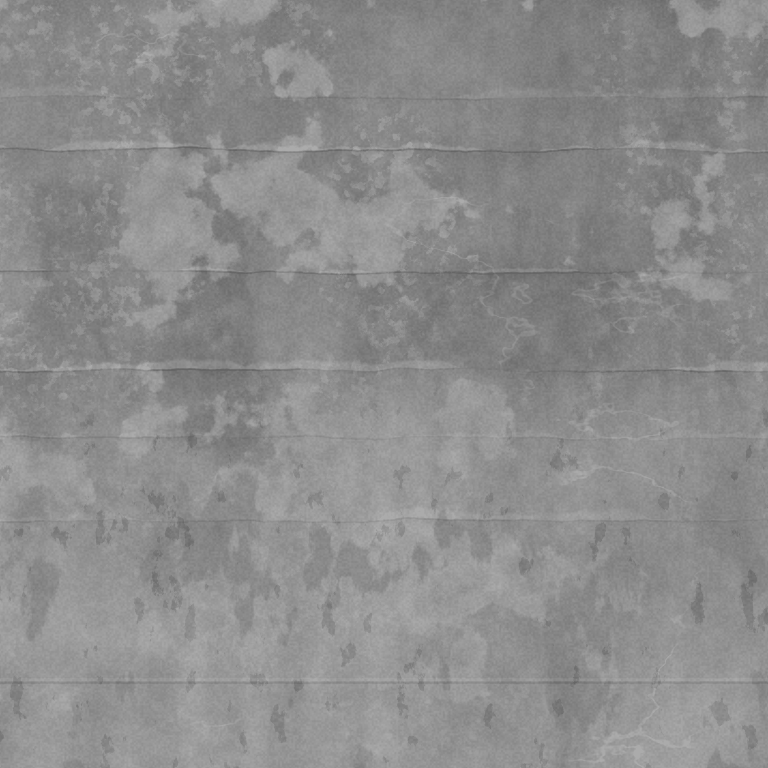
Write a Shadertoy shader that draws this texture.

```glsl
// Weathered grey concrete wall with board seams, peeling pale patches, stains and drips.
#define DARK 0.472
#define MID 0.55
#define LIGHT 0.618
#define GRAIN 0.050
#define STREAKS 0.09
#define BLOTCHES 0.13
#define SEAM_WIDTH 0.0013
#define SEAM_DEPTH 0.065

float hash(vec2 p) {
    vec3 q = fract(p.xyx * 0.1031);
    q += dot(q, q.yzx + 33.33);
    return fract((q.x + q.y) * q.z);
}

float noise(vec2 p) {
    vec2 cell = floor(p), f = fract(p);
    f = f * f * (3.0 - 2.0 * f);
    float low = mix(hash(cell), hash(cell + vec2(1, 0)), f.x);
    float high = mix(hash(cell + vec2(0, 1)), hash(cell + vec2(1, 1)), f.x);
    return mix(low, high, f.y);
}

float fbm(vec2 p) {
    float sum = 0.0, amp = 0.5;
    for (int i = 0; i < 6; i++) {
        sum += amp * noise(p);
        p = mat2(0.96, 0.28, -0.28, 0.96) * p * 2.03 + 17.3;
        amp *= 0.53;
    }
    return sum / 1.04;
}

// Soft rectangle: 1 inside, fading to 0 outside
float zone(vec2 p, vec2 center, vec2 halfSize) {
    vec2 d = abs(p - center) - halfSize;
    float dist = length(max(d, 0.0)) + min(max(d.x, d.y), 0.0);
    return 1.0 - smoothstep(-0.025, 0.05, dist);
}

// Dark seam with a pale crust above and stains running down below it
float seam(vec2 p, float height, float id) {
    float wobble = fbm(vec2(p.x * 13.0, id * 9.1)) - 0.5;
    float d = p.y - height - 0.012 * wobble;
    float broken = smoothstep(0.3, 0.6, noise(vec2(p.x * 7.0, id * 5.7)));
    float line = 1.0 - smoothstep(SEAM_WIDTH * 0.4, SEAM_WIDTH * 1.6, abs(d));
    float crustSize = 0.016 * smoothstep(0.42, 0.75, fbm(vec2(p.x * 9.0, id * 3.3 + 4.0)));
    float crust = smoothstep(0.0, 0.002, d) * (1.0 - smoothstep(crustSize * 0.6, crustSize + 0.001, d));
    float reach = 0.004 + 0.07 * pow(noise(vec2(p.x * 45.0, id * 7.0)), 3.0);
    float drip = step(d, 0.0) * exp(min(d, 0.0) / reach);
    return 0.06 * crust - SEAM_DEPTH * line * (0.25 + 0.75 * broken) - 0.03 * drip * broken;
}

void mainImage(out vec4 fragColor, in vec2 fragCoord) {
    vec2 uv = fragCoord / iResolution.xy;
    vec2 warp = vec2(fbm(uv * 11.0), fbm(uv * 11.0 + 40.0)) - 0.5;
    vec2 p = uv + 0.07 * warp;
    float fine = fbm(uv * 42.0 + 8.0) - 0.5;

    // Dark damp upper wall over a paler lower wall
    float lower = 1.0 - smoothstep(0.40, 0.56, p.y);
    float tone = mix(DARK + 0.04, LIGHT - 0.043, lower);
    tone -= 0.018 * smoothstep(0.97, 1.0, p.y);
    tone += BLOTCHES * (fbm(uv * vec2(4.0, 5.0) + 3.0) - 0.5);
    tone += STREAKS * (fbm(vec2(uv.x * 24.0, uv.y * 3.0)) - 0.5);

    // Damp areas with gritty borders
    float damp = zone(p, vec2(0.28, 0.60), vec2(0.045, 0.18));
    damp = max(damp, zone(p, vec2(0.25, 0.88), vec2(0.02, 0.10)) * 0.7);
    damp = max(damp, zone(p, vec2(0.64, 0.59), vec2(0.17, 0.06)) * 0.85);
    damp = max(damp, zone(p, vec2(0.10, 0.64), vec2(0.05, 0.11)) * 0.75);
    damp = max(damp, zone(p, vec2(0.89, 0.83), vec2(0.05, 0.17)) * 0.75);
    damp = smoothstep(0.32, 0.62, damp + 0.9 * fine);
    tone = mix(tone, DARK + 0.012 + 0.07 * fine, 0.75 * damp);

    // Mineral speckle on the upper wall
    float dusty = smoothstep(0.45, 0.65, fbm(uv * vec2(6.0, 4.0) + 21.0));
    dusty = max(dusty, zone(p, vec2(0.80, 0.93), vec2(0.02, 0.05)));
    float specks = smoothstep(0.54, 0.68, fbm(uv * 95.0 + 5.0));
    tone += 0.055 * specks * (0.15 + dusty) * (1.0 - 0.6 * lower);

    // Peeling pale render with ragged edges
    float pale = zone(p, vec2(0.20, 0.57), vec2(0.025, 0.16));
    pale = max(pale, zone(p, vec2(0.62, 0.71), vec2(0.25, 0.006)));
    pale = max(pale, zone(p, vec2(0.45, 0.67), vec2(0.06, 0.03)) * 0.8);
    pale = max(pale, zone(p, vec2(0.89, 0.63), vec2(0.09, 0.004)) * 0.9);
    pale = max(pale, zone(p, vec2(0.52, 0.46), vec2(0.15, 0.045)) * 0.8);
    pale = max(pale, zone(p, vec2(0.37, 0.355), vec2(0.14, 0.02)) * 0.9);
    pale = max(pale, zone(p, vec2(0.75, 0.25), vec2(0.20, 0.03)) * 0.8);
    float ragged = fbm(uv * vec2(10.0, 9.0) + 30.0) + 0.25 * fine;
    float peel = smoothstep(0.63, 0.70, ragged + 0.22 * pale);
    tone = mix(tone, LIGHT - 0.008 + 0.07 * fine, 0.8 * peel);

    // Stain belt, running drips and small chips on the lower wall
    float belt = zone(p, vec2(0.5, 0.28), vec2(0.6, 0.025));
    float run = fbm(uv * vec2(19.0, 9.0) + 60.0) + 0.2 * fine;
    tone = mix(tone, DARK + 0.035, 0.7 * smoothstep(0.61, 0.69, run + 0.12 * belt) * lower);
    float chips = smoothstep(0.68, 0.73, fbm(uv * vec2(44.0, 26.0) + 90.0));
    tone -= 0.065 * chips * lower;

    // Pale hairline veins
    float vein = abs(fbm(uv * vec2(4.0, 7.0) + 71.0) - 0.5);
    float veinMask = smoothstep(0.56, 0.68, fbm(uv * 5.0 + 53.0));
    tone += 0.05 * veinMask * (1.0 - smoothstep(0.002, 0.012, vein));

    // Board seams and the straight ledge near the foot
    float heights[6] = float[6](0.805, 0.646, 0.518, 0.43, 0.322, 0.872);
    for (int i = 0; i < 6; i++)
        tone += seam(uv, heights[i], float(i) + 1.0) * (i < 3 ? 1.0 : 0.55);
    float ledge = uv.y - 0.115;
    tone += 0.03 * (1.0 - smoothstep(0.001, 0.003, abs(ledge)));
    tone -= 0.05 * (1.0 - smoothstep(0.0005, 0.0025, abs(ledge + 0.004)));
    tone -= 0.07 * zone(p, vec2(0.41, 0.106), vec2(0.12, -0.012)) * smoothstep(-0.1, 0.1, fine);

    // Surface grain
    tone += GRAIN * (noise(uv * 410.0) - 0.5) + 0.06 * fine;
    tone = MID + (tone - MID) * 1.05;
    fragColor = vec4(vec3(clamp(tone, 0.40, 0.67)), 1.0);
}
```
